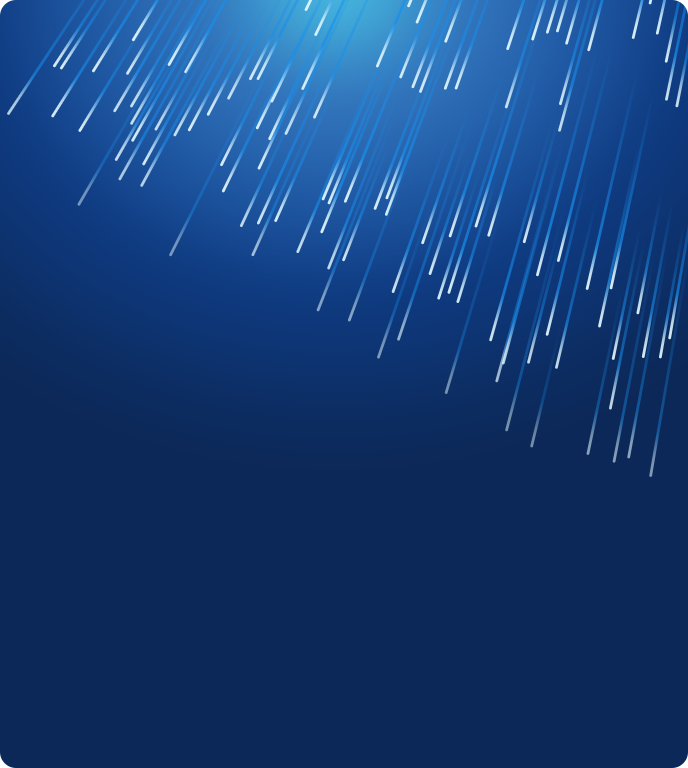
Reproduce this background procedurally as a Shadertoy shader.

```glsl
// Sheaves of light streaks raining from a cyan glow onto a deep navy rounded card.
#define SOURCE vec2(1.247, 2.715)      // point where all streaks converge
#define GLOW_CENTER vec2(0.437, 1.02)
#define GLOW_SQUASH 0.87               // horizontal stretch of the glow
#define STREAK_HALF_WIDTH 0.0018
#define HEAD_LENGTH 0.065              // white part of a streak
#define CORNER_RADIUS 0.021
#define LOWER_SHEAVES 7
#define UPPER_SHEAVES 5

const vec3 NAVY  = vec3(0.045, 0.157, 0.345);
const vec3 ROYAL = vec3(0.058, 0.235, 0.515);
const vec3 AZURE = vec3(0.135, 0.365, 0.660);
const vec3 STEEL = vec3(0.200, 0.465, 0.740);
const vec3 CYAN  = vec3(0.270, 0.700, 0.865);
const vec3 TAIL  = vec3(0.090, 0.560, 0.930);
const vec3 HEAD  = vec3(0.880, 0.970, 1.000);

float hash(vec2 p) {
    return fract(sin(dot(p, vec2(127.1, 311.7))) * 43758.5453);
}

// Radial glow, fading from cyan through blue to navy
vec3 background(vec2 p) {
    float r = length((p - GLOW_CENTER) * vec2(GLOW_SQUASH, 1.0));
    vec3 color = mix(CYAN, STEEL, smoothstep(0.0, 0.17, r));
    color = mix(color, AZURE, smoothstep(0.12, 0.29, r));
    color = mix(color, ROYAL, smoothstep(0.23, 0.43, r));
    return mix(color, NAVY, smoothstep(0.35, 0.66, r));
}

// One round-capped streak: white head, blue tail that fades toward the source
vec3 addStreak(vec3 color, vec2 p, vec2 head, float len, float opacity, float pixel) {
    vec2 dir = normalize(SOURCE - head);
    vec2 offset = p - head;
    float along = clamp(dot(offset, dir), 0.0, len);
    float dist = length(offset - dir * along);
    float coverage = clamp((STREAK_HALF_WIDTH - dist) / pixel + 0.5, 0.0, 1.0);
    float fade = pow(1.0 - along / len, 1.2);
    vec3 tint = mix(HEAD, TAIL, smoothstep(0.015, HEAD_LENGTH, along));
    return mix(color, tint, coverage * fade * opacity);
}

// A bundle of streaks; spread.x is across the rays, spread.y along them
vec3 addSheaf(vec3 color, vec2 p, vec2 center, vec2 spread, int count, float dim, float seed, float pixel) {
    vec2 dir = normalize(SOURCE - center);
    vec2 side = vec2(dir.y, -dir.x);
    for (int k = 0; k < count; k++) {
        vec2 id = vec2(float(k) + 1.0, seed);
        float across = (float(k) + hash(id)) / float(count) * 2.0 - 1.0;
        float down = hash(id + 17.3) * 2.0 - 1.0;
        vec2 head = center + side * across * spread.x - dir * down * spread.y;
        float len = mix(0.16, 0.32, hash(id + 41.9));
        float opacity = 0.95 - dim * smoothstep(-0.1, 1.0, down);
        color = addStreak(color, p, head, len, opacity, pixel);
    }
    return color;
}

float roundedBox(vec2 p, vec2 halfSize, float radius) {
    vec2 q = abs(p) - halfSize + radius;
    return length(max(q, 0.0)) + min(max(q.x, q.y), 0.0) - radius;
}

void mainImage(out vec4 fragColor, in vec2 fragCoord) {
    float pixel = 1.0 / iResolution.y;
    vec2 p = fragCoord * pixel;
    vec3 color = background(p);

    // Lower row of sheaves, descending to the right
    for (int i = 0; i < LOWER_SHEAVES; i++) {
        float x = 0.061 + 0.126 * float(i);
        vec2 center = vec2(x, 0.883 - 0.47 * x);
        vec2 spread = vec2(0.055, 0.08 + 0.08 * x);
        int count = 6 + 2 * min(i, 3);
        color = addSheaf(color, p, center, spread, count, 0.45, float(i) + 3.0, pixel);
    }

    // Upper row, level along the top edge
    for (int j = 0; j < UPPER_SHEAVES; j++) {
        vec2 center = vec2(0.208 + 0.167 * float(j), 0.91);
        color = addSheaf(color, p, center, vec2(0.06, 0.08), 9, 0.1, float(j) + 23.0, pixel);
    }

    // White outside the rounded corners
    vec2 halfSize = 0.5 * iResolution.xy * pixel;
    float edge = roundedBox(p - halfSize, halfSize, CORNER_RADIUS);
    color = mix(color, vec3(1.0), clamp(edge / pixel + 0.5, 0.0, 1.0));
    fragColor = vec4(color, 1.0);
}
```
